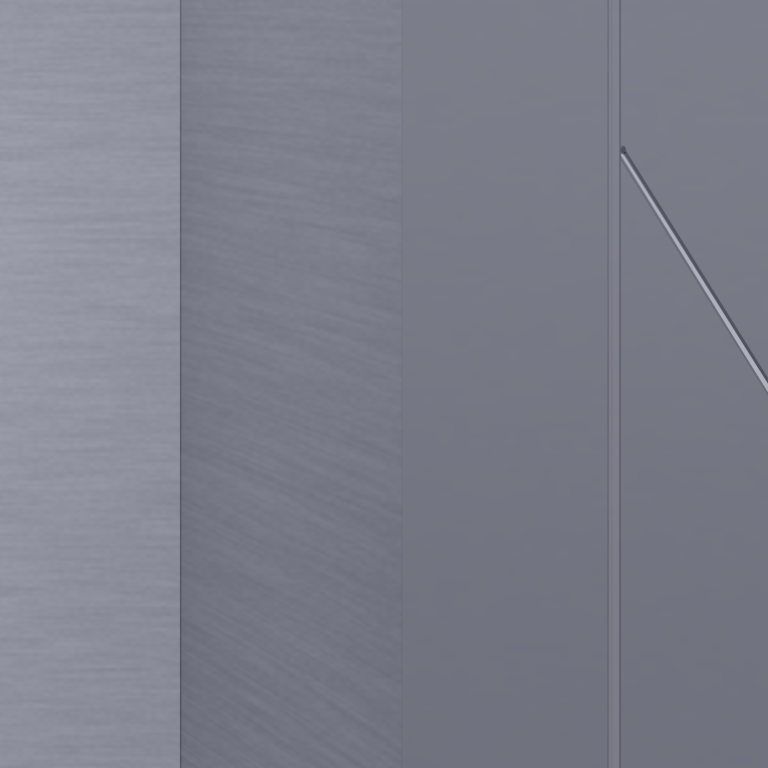
Reproduce this texture procedurally as a WebGL 2 fragment shader.

```glsl
#version 300 es
precision highp float;
// Brushed metal panels side by side: a bright one with level grain, a darker one
// whose grain bends downward, and two smooth ones split by a groove and a scored
// diagonal. Gradients shade the panels; stretched value noise draws the grain.

#define EDGE_A 0.2344      // bright panel to bent grain
#define EDGE_B 0.5234      // bent grain to smooth panel
#define GROOVE_L 0.7920
#define GROOVE_R 0.8080
#define SCORE_START vec2(0.8095, 0.7995)
#define SCORE_END vec2(1.0020, 0.4915)
#define GRAIN_BEND 0.70
#define GRAIN_GAIN 0.055

uniform vec2 u_resolution;
out vec4 fragColor;

float hash(vec2 p) {
    vec3 q = fract(p.xyx * 0.1031);
    q += dot(q, q.yzx + 33.33);
    return fract((q.x + q.y) * q.z);
}

float valueNoise(vec2 p) {
    vec2 i = floor(p), f = fract(p);
    f = f * f * (3.0 - 2.0 * f);
    float low = mix(hash(i), hash(i + vec2(1, 0)), f.x);
    float high = mix(hash(i + vec2(0, 1)), hash(i + vec2(1, 1)), f.x);
    return mix(low, high, f.y);
}

// Long streaks, shorter scratches and speckle, centred on zero
float brushed(vec2 along, vec2 p) {
    float streaks = valueNoise(along * vec2(9.0, 150.0)) - 0.5;
    float scratches = valueNoise(along * vec2(24.0, 250.0) + 37.0) - 0.5;
    float speckle = valueNoise(p * vec2(150.0, 210.0) + 11.0) - 0.5;
    return 0.42 * streaks + 0.38 * scratches + 0.35 * speckle;
}

// Soft line around zero distance
float line(float dist, float halfWidth, float px) {
    return 1.0 - smoothstep(halfWidth - 0.6 * px, halfWidth + 0.9 * px, abs(dist));
}

float stepAt(float edge, float x, float px) {
    return smoothstep(edge - 0.7 * px, edge + 0.7 * px, x);
}

void main() {
    vec2 p = gl_FragCoord.xy / u_resolution;
    float px = 1.0 / u_resolution.y;

    // Bright panel, level grain, light from the upper left
    float glow = exp(-pow((p.y - 0.72) / 0.48, 2.0));
    float bright = 0.520 + 0.045 * glow + 0.030 * (1.0 - p.x / EDGE_A);
    bright += GRAIN_GAIN * brushed(p, p);

    // Darker panel: level curves of the bent coordinate steepen downward
    float across = p.x - EDGE_A;
    float bent = (1.0 - p.y) * exp(-GRAIN_BEND * across);
    float dark = mix(0.437, 0.492, smoothstep(0.0, 1.05, p.y));
    dark += 0.012 * sin(3.14159 * across / (EDGE_B - EDGE_A));
    dark += 0.9 * GRAIN_GAIN * brushed(vec2(p.x, bent), p);
    dark -= 0.018 * exp(-across / 0.018);

    // Smooth panels
    float smoothTone = mix(0.438, 0.484, smoothstep(-0.05, 1.05, p.y));
    smoothTone += 0.004 * (valueNoise(p * vec2(45.0, 90.0)) - 0.5);

    float tone = mix(bright, dark, stepAt(EDGE_A, p.x, px));
    tone = mix(tone, smoothTone, stepAt(EDGE_B, p.x, px));

    // Panel seams
    tone -= 0.10 * line(p.x - EDGE_A - 0.0008, 0.0008, px);
    tone -= 0.014 * line(p.x - EDGE_B, 0.0010, px);

    // Groove: raised strip between two dark lips
    float strip = stepAt(GROOVE_L, p.x, px) * (1.0 - stepAt(GROOVE_R, p.x, px));
    tone += strip * mix(0.040, 0.012, p.y);
    tone -= 0.070 * line(p.x - GROOVE_L, 0.0009, px);
    tone -= 0.025 * line(p.x - GROOVE_L - 0.0045, 0.0009, px);
    tone -= 0.105 * line(p.x - GROOVE_R + 0.0007, 0.0010, px);

    // Scored diagonal: lit lower face with a shadow above it
    vec2 dir = normalize(SCORE_END - SCORE_START);
    vec2 rel = p - SCORE_START;
    float run = dot(rel, dir);
    float side = dot(rel, vec2(-dir.y, dir.x));
    float inside = stepAt(GROOVE_R, p.x, px) * stepAt(0.0, run, px);
    float widen = mix(0.0014, 0.0027, clamp(run / 0.36, 0.0, 1.0));
    tone -= 0.15 * inside * line(side - 0.0050, 0.0018, px);
    tone -= 0.06 * inside * line(side + 0.0042, 0.0010, px);
    tone = mix(tone, 0.72, 0.85 * inside * line(side, widen, px));
    float notch = length((p - vec2(0.8115, 0.8045)) * vec2(1.0, 0.65));
    tone -= 0.17 * (1.0 - smoothstep(0.002, 0.005, notch)) * stepAt(GROOVE_R, p.x, px);

    // Cool grey tint, bluer in the lighter tones
    vec3 tint = vec3(0.0, 0.008, 0.057);
    vec3 color = vec3(tone) + tint;
    color.r += 0.008 * strip * (1.0 - p.y);
    fragColor = vec4(color, 1.0);
}
```
